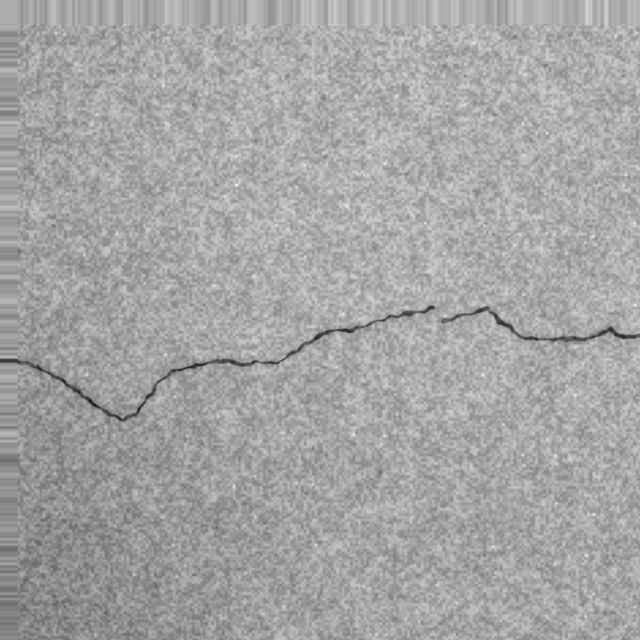
A Shadertoy shader for this texture:

```glsl
// Draws grainy grey concrete with a jagged crack and streaked top and left margins.

const vec2 MARGIN = vec2(0.026, 0.9635);    // left edge and top edge of the grain
const float BASE_TONE = 0.672;
const float FINE_CELLS = 235.0;
const float MID_CELLS = 118.0;
const float BLOTCH_CELLS = 34.0;
const vec3 GRAIN_GAIN = vec3(0.185, 0.115, 0.05);   // fine, mid, blotch
const float SPECK_CELLS = 64.0;
const float LIGHT_SPECK = 0.20;
const float DARK_SPECK = 0.13;
const float CRACK_HALF_WIDTH = 0.0024;
const float CRACK_DEPTH = 0.33;
const float CRACK_SHADE = 0.07;
const float CRACK_JITTER = 0.006;

// Long left branch and short right branch of the crack
const int LEFT_COUNT = 18;
const vec2 LEFT_BRANCH[LEFT_COUNT] = vec2[LEFT_COUNT](
    vec2(0.020, 0.439), vec2(0.059, 0.427), vec2(0.098, 0.405), vec2(0.137, 0.378),
    vec2(0.167, 0.353), vec2(0.193, 0.344), vec2(0.215, 0.355), vec2(0.241, 0.393),
    vec2(0.267, 0.419), vec2(0.312, 0.430), vec2(0.346, 0.436), vec2(0.378, 0.432),
    vec2(0.436, 0.435), vec2(0.469, 0.456), vec2(0.505, 0.478), vec2(0.553, 0.486),
    vec2(0.605, 0.503), vec2(0.677, 0.518));
const int RIGHT_COUNT = 11;
const vec2 RIGHT_BRANCH[RIGHT_COUNT] = vec2[RIGHT_COUNT](
    vec2(0.694, 0.499), vec2(0.729, 0.508), vec2(0.762, 0.518), vec2(0.781, 0.499),
    vec2(0.814, 0.475), vec2(0.846, 0.469), vec2(0.911, 0.471), vec2(0.937, 0.478),
    vec2(0.954, 0.487), vec2(0.974, 0.474), vec2(1.010, 0.474));

// Stains: centre, then radii
const int STAIN_COUNT = 5;
const vec4 STAINS[STAIN_COUNT] = vec4[STAIN_COUNT](
    vec4(0.401, 0.780, 0.011, 0.006), vec4(0.744, 0.699, 0.009, 0.008),
    vec4(0.593, 0.268, 0.006, 0.024), vec4(0.030, 0.608, 0.009, 0.006),
    vec4(0.506, 0.846, 0.007, 0.007));
const float STAIN_DEPTH = 0.16;

float hash(vec2 p) {
    vec3 q = fract(p.xyx * 0.1031);
    q += dot(q, q.yzx + 33.33);
    return fract((q.x + q.y) * q.z);
}

// Value noise centred on zero
float noise(vec2 p) {
    vec2 cell = floor(p);
    vec2 f = fract(p);
    f = f * f * (3.0 - 2.0 * f);
    vec2 e = vec2(0.0, 1.0);
    float low = mix(hash(cell), hash(cell + e.yx), f.x);
    float high = mix(hash(cell + e.xy), hash(cell + e.yy), f.x);
    return mix(low, high, f.y) - 0.5;
}

float segmentDistance(vec2 p, vec2 a, vec2 b) {
    vec2 ab = b - a;
    return length(p - a - ab * clamp(dot(p - a, ab) / dot(ab, ab), 0.0, 1.0));
}

float crackDistance(vec2 p) {
    float d = 1.0;
    for (int i = 1; i < LEFT_COUNT; i++)
        d = min(d, segmentDistance(p, LEFT_BRANCH[i - 1], LEFT_BRANCH[i]));
    for (int i = 1; i < RIGHT_COUNT; i++)
        d = min(d, segmentDistance(p, RIGHT_BRANCH[i - 1], RIGHT_BRANCH[i]));
    return d;
}

// One soft dot in a few random cells
float specks(vec2 p, float seed, float share) {
    vec2 cell = floor(p * SPECK_CELLS) + seed;
    vec2 centre = 0.3 + 0.4 * vec2(hash(cell + 17.0), hash(cell + 41.0));
    vec2 offset = fract(p * SPECK_CELLS) - centre;
    float strength = hash(cell + 73.0) * step(1.0 - share, hash(cell));
    return strength * exp(-dot(offset, offset) * 45.0);
}

// Broad light and shade across the slab
float slabTone(vec2 p) {
    float tone = BASE_TONE;
    tone -= 0.085 * exp(-dot(p, p) * 6.0);
    tone -= 0.040 * exp(-p.x * p.x * 14.0);
    tone -= 0.020 * smoothstep(0.5, 0.2, p.y);
    vec2 lit = p - vec2(0.55, 0.78);
    return tone + 0.018 * exp(-dot(lit, lit) * 7.0);
}

void mainImage(out vec4 fragColor, in vec2 fragCoord) {
    vec2 uv = fragCoord / iResolution.xy;
    float pixel = 1.0 / iResolution.y;

    // Holding the border coordinates stretches the grain into streaks
    vec2 p = vec2(max(uv.x, MARGIN.x), min(uv.y, MARGIN.y));

    // Slab and grain
    vec3 grain = vec3(noise(p * FINE_CELLS), noise(p * MID_CELLS + 57.0),
                      noise(p * BLOTCH_CELLS + 91.0));
    float grey = slabTone(p) + dot(grain, GRAIN_GAIN);
    grey += LIGHT_SPECK * specks(p, 5.0, 0.12);
    grey -= DARK_SPECK * specks(p, 203.0, 0.14);

    // Stains
    for (int i = 0; i < STAIN_COUNT; i++) {
        vec2 q = (p - STAINS[i].xy) / STAINS[i].zw;
        grey -= STAIN_DEPTH * exp(-dot(q, q) * 1.6);
    }

    // Crack with ragged course, uneven width and soft shade
    vec2 wobble = vec2(noise(p * 75.0 + 11.0), noise(p * 95.0 + 29.0));
    float d = crackDistance(p + CRACK_JITTER * wobble);
    float halfWidth = CRACK_HALF_WIDTH * (1.0 + 1.1 * noise(p * 42.0 + 7.0));
    float soft = max(pixel, 0.0017);
    float core = 1.0 - smoothstep(halfWidth - soft, halfWidth + soft, d);
    float depth = CRACK_DEPTH * (0.9 + 0.6 * noise(p * 60.0 + 133.0));
    grey -= depth * core + CRACK_SHADE * exp(-d * d * 22000.0);

    fragColor = vec4(vec3(clamp(grey, 0.0, 1.0)), 1.0);
}
```
